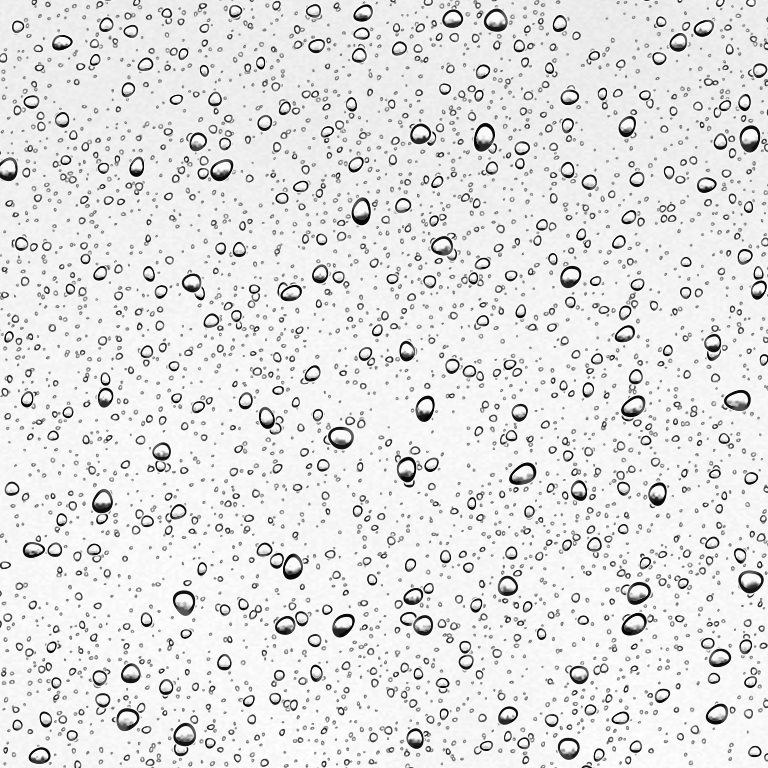
Reproduce this texture procedurally as a Shadertoy shader.

```glsl
const vec3 PAPER = vec3(0.972);
const vec3 INK = vec3(0.02);
const float TOP_SHADE = 0.045;
const float GRAIN = 0.035;
const float EDGE = 0.0008;
const float MIN_RIM = 0.0020;
const float CLEARING = 0.0035;

// One entry per size class, from mist to large drops
const int LAYERS = 4;
const float CELL[4] = float[](0.0135, 0.029, 0.05, 0.1);
const float SHARE[4] = float[](0.60, 0.60, 0.50, 0.56);
const float R_MIN[4] = float[](0.0015, 0.0035, 0.0066, 0.0110);
const float R_MAX[4] = float[](0.0034, 0.0062, 0.0102, 0.0162);
const float DARKNESS[4] = float[](0.56, 0.88, 1.0, 1.0);
const float POOL[4] = float[](0.0, 0.1, 0.3, 0.95);

vec4 hash4(vec2 cell, float seed) {
    vec4 p = fract(vec4(cell.xyx, seed + cell.y) * vec4(0.1031, 0.1030, 0.0973, 0.1099)
                   + seed * 0.137);
    p += dot(p, p.wzxy + 33.33);
    return fract((p.xxyz + p.yzzw) * p.zywx);
}

float noise(vec2 p) {
    vec2 i = floor(p), f = fract(p);
    f = f * f * (3.0 - 2.0 * f);
    float low = mix(hash4(i, 9.0).x, hash4(i + vec2(1, 0), 9.0).x, f.x);
    float high = mix(hash4(i + vec2(0, 1), 9.0).x, hash4(i + vec2(1, 1), 9.0).x, f.x);
    return mix(low, high, f.y);
}

vec2 rotate(vec2 p, float a) {
    float c = cos(a), s = sin(a);
    return vec2(c * p.x + s * p.y, c * p.y - s * p.x);
}

// Distance to an uneven, slightly stretched egg
float dropDistance(vec2 p, float radius, vec4 form) {
    vec2 q = rotate(p, mix(0.0, 1.9, form.x)) / radius;
    float stretch = 1.0 + 0.2 * form.y;
    q *= vec2(1.0 / stretch, stretch);
    q.y *= 1.0 + 0.2 * (form.z - 0.5) * q.x;
    float a = atan(q.y, q.x);
    float wobble = 0.04 * sin(3.0 * a + 6.28 * form.w) + 0.03 * sin(2.0 * a + 20.0 * form.z);
    return (length(q) - 1.0 - wobble) * radius;
}

// Paints one drop: clear body, dark uneven rim and a shaded pool at the bottom
vec3 paintDrop(vec3 color, vec2 p, float radius, vec4 form, float darkness, float pool, float soft) {
    float d = dropDistance(p, radius, form);
    vec2 dir = p / max(length(p), 1e-5);
    float body = smoothstep(soft, -soft, d);

    float below = max(-dir.y, 0.0), above = max(dir.y, 0.0);
    float rim = radius * (0.20 + 0.22 * below * below + 0.07 * above);
    rim = max(rim, MIN_RIM);
    float lightAngle = 6.28 * form.w;
    float facing = dot(dir, vec2(cos(lightAngle), sin(lightAngle)));
    float rimInk = smoothstep(-soft, soft, d + rim) * (1.0 - 0.3 * smoothstep(0.4, 1.0, facing));

    // Glints break up the pool
    float speckle = noise(p / radius * 3.5 + form.xy * 40.0) - 0.5;
    float depth = -p.y / radius + 0.5 * speckle;
    float poolInk = pool * smoothstep(-0.05, 0.6, depth) * (0.75 + 0.25 * form.z);

    float ink = max(rimInk, poolInk) * darkness;
    float clearing = smoothstep(CLEARING, 0.0, d) * smoothstep(0.004, 0.007, radius);
    color = mix(color, PAPER + 0.015, clearing);
    return mix(color, mix(PAPER + 0.01, INK, ink), body);
}

vec3 background(vec2 uv) {
    float fine = noise(uv * vec2(230.0, 300.0)) - 0.5;
    float broad = noise(uv * 5.0) - 0.5;
    return PAPER - TOP_SHADE * smoothstep(0.4, 1.0, uv.y) + GRAIN * fine + 0.018 * broad;
}

void mainImage(out vec4 fragColor, in vec2 fragCoord) {
    vec2 uv = fragCoord / iResolution.y;
    float soft = max(EDGE, 0.5 / iResolution.y);
    vec3 color = background(uv);

    // Larger drops cover smaller ones
    for (int layer = 0; layer < LAYERS; layer++) {
        float seed = float(layer) * 3.7 + 1.0;
        vec2 home = floor(uv / CELL[layer]);
        for (int y = -1; y <= 1; y++)
        for (int x = -1; x <= 1; x++) {
            vec2 cell = home + vec2(x, y);
            vec4 place = hash4(cell + 17.0, seed);
            vec4 form = hash4(cell + 71.0, seed + 1.9);
            vec2 center = (cell + 0.1 + 0.8 * place.xy) * CELL[layer];
            float crowding = layer < 2 ? 0.5 + noise(center * 9.0) : 1.0;
            if (place.z > SHARE[layer] * crowding) continue;
            float radius = mix(R_MIN[layer], R_MAX[layer], pow(place.w, 1.5));
            vec2 p = uv - center;
            if (length(p) > radius * 1.6 + CLEARING) continue;
            float darkness = DARKNESS[layer] * mix(0.8, 1.0, form.y);
            if (layer > 1) darkness = mix(darkness, 1.0, 0.6);
            color = paintDrop(color, p, radius, form, darkness, POOL[layer], soft);
        }
    }
    fragColor = vec4(clamp(color, 0.0, 1.0), 1.0);
}
```
